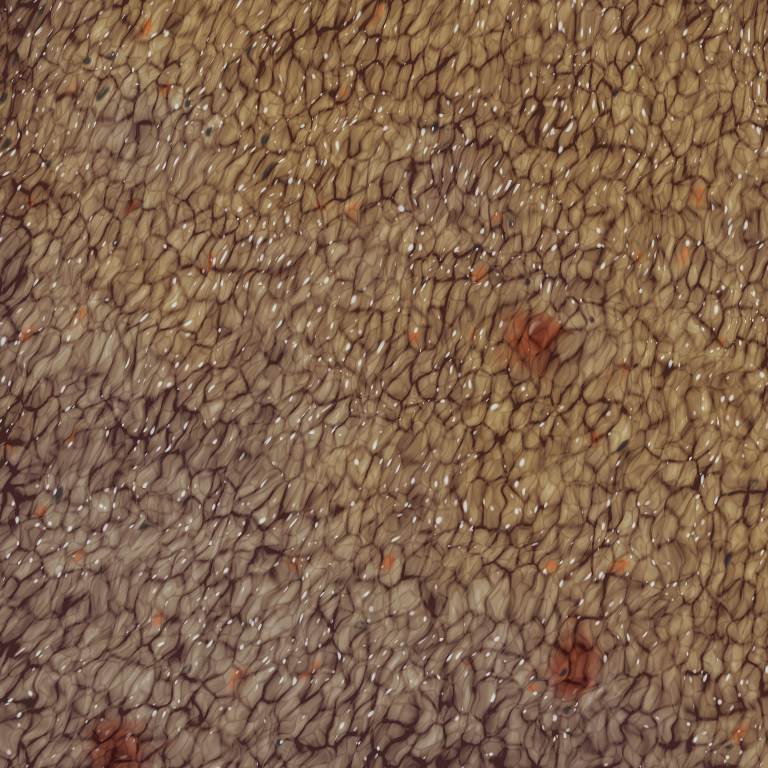
Give the GLSL for this texture, as a three.js fragment shader.

```glsl
// Weathered skin seen close up: slanted, elongated cells split by dark creases,
// built from two warped Voronoi layers and streaky noise on a brown colour ramp,
// then stained with red blotches and dotted with small moist glints.

varying vec2 vUv;

float hash(vec2 p) {
  vec3 q = fract(vec3(p.xyx) * 0.1031);
  q += dot(q, q.yzx + 33.33);
  return fract((q.x + q.y) * q.z);
}

vec2 hash2(vec2 p) {
  return vec2(hash(p + 17.3), hash(p + 71.9));
}

float noise(vec2 p) {
  vec2 i = floor(p), f = fract(p);
  f = f * f * (3.0 - 2.0 * f);
  return mix(mix(hash(i), hash(i + vec2(1.0, 0.0)), f.x),
             mix(hash(i + vec2(0.0, 1.0)), hash(i + 1.0), f.x), f.y);
}

float fbm(vec2 p) {
  float sum = 0.0, gain = 0.53;
  for (int i = 0; i < 4; i++) {
    sum += gain * noise(p);
    p = p * 2.03 + 9.7;
    gain *= 0.5;
  }
  return sum;
}

// x: gap between the two nearest seeds (0 on a crease), y: random value per cell
vec2 voronoi(vec2 p) {
  vec2 cell = floor(p), f = fract(p);
  float nearest = 8.0, second = 8.0, id = 0.0;
  for (int y = -1; y <= 1; y++) {
    for (int x = -1; x <= 1; x++) {
      vec2 o = vec2(float(x), float(y));
      float d = length(o + 0.05 + 0.9 * hash2(cell + o) - f);
      if (d < nearest) {
        second = nearest;
        nearest = d;
        id = hash(cell + o + 5.1);
      } else {
        second = min(second, d);
      }
    }
  }
  return vec2(second - nearest, id);
}

// Soft spots of varied size, at most one in each grid cell
float spots(vec2 p, float share, float radius) {
  vec2 cell = floor(p);
  vec2 d = fract(p) - 0.3 - 0.4 * hash2(cell);
  d.x += 0.5 * (hash(cell + 2.7) - 0.5) * d.y;
  float r = radius * mix(0.55, 1.0, hash(cell + 8.2));
  return step(hash(cell + 40.6), share) * (1.0 - smoothstep(0.35 * r, r, length(d)));
}

vec3 skinRamp(float t) {
  vec3 c = mix(vec3(0.25, 0.14, 0.13), vec3(0.40, 0.28, 0.225), smoothstep(0.0, 0.25, t));
  c = mix(c, vec3(0.53, 0.41, 0.315), smoothstep(0.2, 0.52, t));
  c = mix(c, vec3(0.635, 0.54, 0.415), smoothstep(0.48, 0.78, t));
  return mix(c, vec3(0.74, 0.70, 0.62), smoothstep(0.75, 1.05, t));
}

void main() {
  vec2 uv = vUv;

  // Lean the cells to the right, more so on the left, and warp them
  vec2 p = vec2(uv.x - uv.y * (0.55 - 0.35 * uv.x), uv.y);
  p += 0.022 * (vec2(noise(uv * 16.0), noise(uv * 16.0 + 31.0)) - 0.5);
  p += 0.009 * (vec2(noise(uv * 55.0), noise(uv * 55.0 + 57.0)) - 0.5);

  // Creases and streaky relief
  vec2 coarse = voronoi(p * vec2(37.0, 25.0));
  vec2 fine = voronoi(p * vec2(66.0, 41.0) + 13.0);
  float depth = mix(0.35, 1.15, noise(uv * 23.0 + 4.0));
  float crease = (1.0 - smoothstep(0.0, 0.24, coarse.x)) * depth;
  float fineCrease = 1.0 - smoothstep(0.0, 0.26, fine.x);
  float streak = fbm(p * vec2(105.0, 52.0));
  float patches = fbm(uv * 7.0 + 2.0);

  float tone = 0.55 + 0.70 * (streak - 0.5) + 0.24 * (patches - 0.5);
  tone += 0.10 * (coarse.y - 0.5) + 0.13 * (fine.y - 0.5);
  tone += 0.12 * smoothstep(0.15, 0.6, coarse.x);
  tone -= 0.42 * crease + 0.17 * fineCrease;

  // Shade falls off at the left edge, the upper left corner and the bottom
  float corner = 1.0 - smoothstep(0.0, 0.2, length(uv - vec2(0.0, 1.0)));
  tone -= 0.16 * corner + 0.13 * (1.0 - smoothstep(0.0, 0.08, uv.x));
  tone -= 0.14 * (1.0 - smoothstep(0.0, 0.12, uv.y));
  vec3 color = skinRamp(tone);

  // Warm ochre towards the upper right, greyer towards the lower left
  float warmth = 0.5 * (uv.x + uv.y) + 0.9 * (fbm(uv * 5.0 + 20.0) - 0.5);
  color *= mix(vec3(0.97, 1.0, 1.10), vec3(1.04, 1.01, 0.87), smoothstep(0.1, 0.9, warmth));

  // Ragged red blotches along a curve, with small rusty flecks around
  float stain = 0.0;
  for (int k = 0; k < 3; k++) {
    float i = float(k);
    vec2 centre = vec2(0.69 + 0.37 * i - 0.32 * i * i, 0.55 - 0.58 * i + 0.16 * i * i);
    float d = length((uv - centre) * vec2(1.0, 0.85)) + 0.06 * (fbm(uv * 28.0) - 0.5);
    stain = max(stain, 1.0 - smoothstep(0.012, 0.055, d));
  }
  color = mix(color, color * vec3(0.86, 0.48, 0.42), 0.85 * stain);
  float flecks = spots(p * 13.0 + 3.0, 0.17, 0.27) * smoothstep(0.35, 0.65, streak);
  color = mix(color, color * vec3(1.12, 0.72, 0.52), 0.8 * flecks);

  // Dark bluish pits, then pale glints that gather in clusters
  float pits = spots(p * vec2(24.0, 20.0) + 7.0, 0.06 + 0.5 * corner, 0.26);
  color = mix(color, vec3(0.14, 0.12, 0.14), 0.75 * pits * smoothstep(0.3, 0.6, streak));
  float cluster = smoothstep(0.25, 0.75, noise(uv * 15.0 + 60.0));
  float glints = spots(p * vec2(62.0, 39.0), 0.05 + 0.28 * cluster, 0.27);
  glints = max(glints, 0.75 * spots(p * vec2(95.0, 68.0) + 21.0, 0.03 + 0.18 * cluster, 0.29));
  color = mix(color, vec3(0.86, 0.87, 0.86), 0.85 * glints * (1.0 - 0.6 * stain));

  gl_FragColor = vec4(color, 1.0);
}
```
